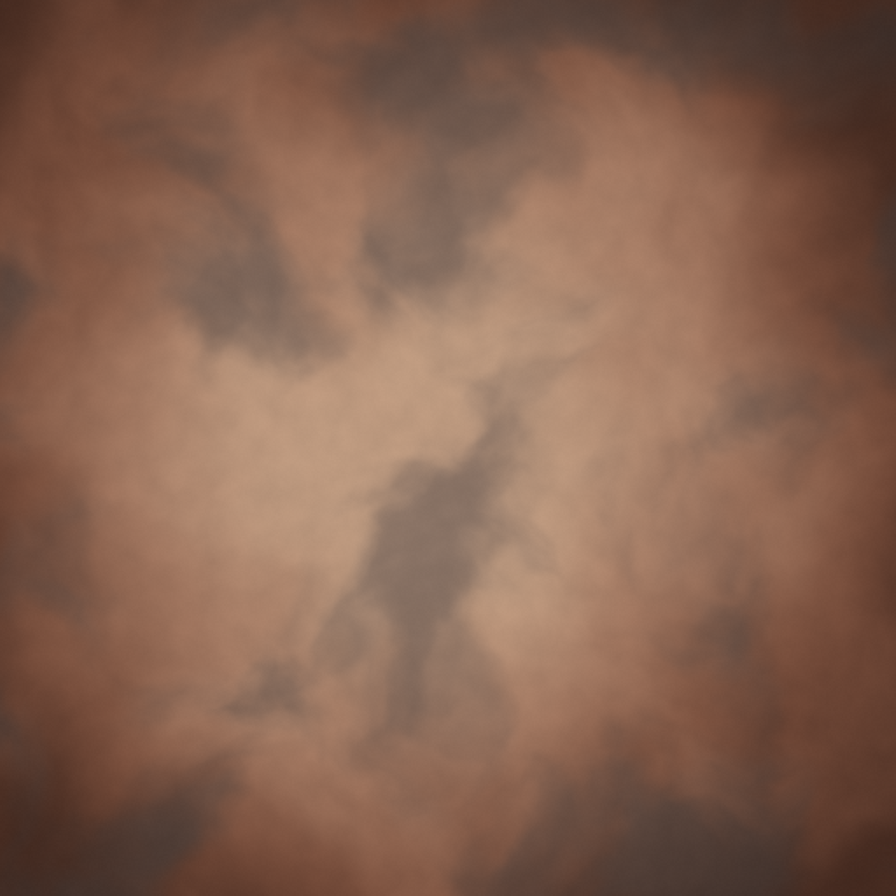
Write a Shadertoy shader that draws this background.

```glsl
// Mottled studio backdrop: a warm glow with drifting slate clouds and dark edges.

const vec2  GLOW_CENTER  = vec2(0.47, 0.50);
const float GLOW_INNER   = 0.06;
const float GLOW_OUTER   = 0.76;
const float CLOUD_SCALE  = 3.6;
const float WARP_AMOUNT  = 0.35;
const float TONE_AMOUNT  = 0.24;
const float SLATE_AMOUNT = 0.78;
const float DAB_SCALE    = 24.0;
const float DAB_AMOUNT   = 0.022;
const float GRAIN_CELLS  = 512.0;
const float GRAIN_AMOUNT = 0.008;

const vec3 UMBER       = vec3(0.27, 0.165, 0.125);
const vec3 RUST        = vec3(0.46, 0.295, 0.225);
const vec3 TAN         = vec3(0.635, 0.47, 0.38);
const vec3 CREAM       = vec3(0.745, 0.605, 0.50);
const vec3 SLATE_DARK  = vec3(0.225, 0.18, 0.165);
const vec3 SLATE_LIGHT = vec3(0.48, 0.405, 0.365);

// Integer hash of a lattice cell, two values in 0..1
vec2 hash2(vec2 cell) {
    uvec2 v = uvec2(ivec2(cell)) * 1664525u + 1013904223u;
    v.x += v.y * 1664525u;
    v.y += v.x * 1664525u;
    v ^= v >> 16u;
    v.x += v.y * 1664525u;
    v.y += v.x * 1664525u;
    v ^= v >> 16u;
    return vec2(v & 0xffffu) / 65535.0;
}

float cornerSlope(vec2 cell, vec2 offset) {
    float angle = 6.28319 * hash2(cell).x;
    return dot(vec2(cos(angle), sin(angle)), offset);
}

// Gradient noise, roughly -0.7..0.7
float noise(vec2 p) {
    vec2 i = floor(p), f = p - i;
    vec2 u = f * f * f * (f * (f * 6.0 - 15.0) + 10.0);
    vec2 e = vec2(0.0, 1.0);
    float low  = mix(cornerSlope(i, f), cornerSlope(i + e.yx, f - e.yx), u.x);
    float high = mix(cornerSlope(i + e.xy, f - e.xy), cornerSlope(i + e.yy, f - e.yy), u.x);
    return mix(low, high, u.y);
}

float fbm(vec2 p) {
    const mat2 TURN = mat2(0.8, 0.6, -0.6, 0.8);
    float sum = 0.0, amp = 1.0;
    for (int i = 0; i < 5; i++) {
        sum += amp * noise(p);
        p = TURN * p * 2.03 + 17.3;
        amp *= 0.43;
    }
    return sum;
}

// Warm ramp from shadowed edge to lit centre
vec3 warmRamp(float light) {
    vec3 color = mix(UMBER, RUST, smoothstep(0.0, 0.38, light));
    color = mix(color, TAN, smoothstep(0.25, 0.70, light));
    return mix(color, CREAM, smoothstep(0.60, 1.05, light));
}

void mainImage(out vec4 fragColor, in vec2 fragCoord) {
    vec2 uv = fragCoord / iResolution.xy;
    vec2 p = fragCoord / iResolution.y;

    // Warped cloud coordinates
    vec2 q = p * CLOUD_SCALE;
    q += WARP_AMOUNT * vec2(fbm(q + 5.2), fbm(q + 31.7));

    // Central light, broken up by soft clouds
    float glow = 1.0 - smoothstep(GLOW_INNER, GLOW_OUTER, length(uv - GLOW_CENTER));
    float light = clamp(glow + TONE_AMOUNT * fbm(q * 0.9 + 63.1), 0.0, 1.1);
    vec3 color = warmRamp(light);

    // Cool slate patches
    float slate = smoothstep(-0.08, 0.55, fbm(q * 1.15 + 90.4));
    vec3 slateColor = mix(SLATE_DARK, SLATE_LIGHT, clamp(glow, 0.0, 1.0));
    color = mix(color, slateColor, SLATE_AMOUNT * slate);

    // Faint brush dabs and canvas grain
    color *= 1.0 + 2.0 * DAB_AMOUNT * fbm(p * DAB_SCALE + q);
    color += GRAIN_AMOUNT * (hash2(floor(p * GRAIN_CELLS)).y - 0.5);

    fragColor = vec4(color, 1.0);
}
```
